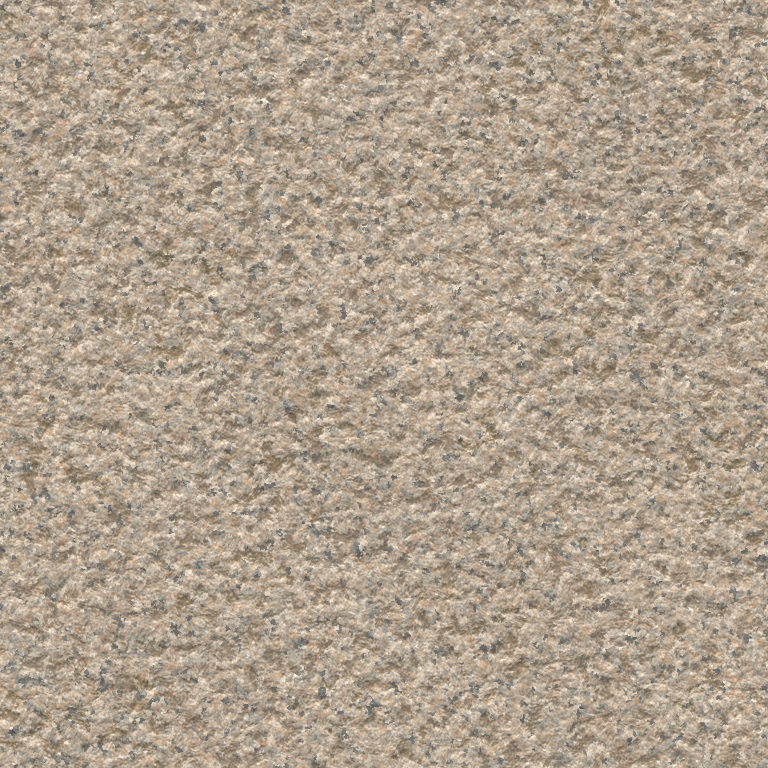
Write a WebGL 2 fragment shader that draws this texture.

```glsl
#version 300 es
precision highp float;
// Rough weathered granite: small lumps and pits lit from above.
// A fractal relief gives shading and brown hollows, and soft jittered cells
// give the cream, buff, grey and slate mineral grains on the raised parts.

#define LUMP_SCALE 37.0
#define GRAIN_SCALE 180.0
#define CLUSTER_SCALE 55.0
#define PATCH_SCALE 7.0
#define FINE_LIGHT 0.34
#define BROAD_LIGHT 0.09
#define PIT_COVER 0.62
#define OCHRE_COVER 0.60
#define GRIT 0.10
#define EXPOSURE 0.975

uniform vec2 u_resolution;
out vec4 fragColor;

const vec3 CREAM = vec3(0.82, 0.76, 0.685);
const vec3 BUFF  = vec3(0.72, 0.645, 0.56);
const vec3 GREY  = vec3(0.66, 0.63, 0.58);
const vec3 SLATE = vec3(0.44, 0.44, 0.43);
const vec3 PEACH = vec3(0.76, 0.64, 0.53);
const vec3 PIT   = vec3(0.54, 0.47, 0.39);
const vec3 OCHRE = vec3(0.50, 0.42, 0.27);

vec2 hash2(vec2 p) {
    vec3 q = fract(vec3(p.xyx) * vec3(0.1031, 0.1030, 0.0973));
    q += dot(q, q.yzx + 33.33);
    return fract((q.xx + q.yz) * q.zy);
}

// Gradient noise, centred on zero
float corner(vec2 cell, vec2 offset) {
    float angle = 6.2832 * hash2(cell).x;
    return dot(vec2(cos(angle), sin(angle)), offset);
}

float noise(vec2 p) {
    vec2 i = floor(p), f = p - i;
    vec2 u = f * f * f * (f * (f * 6.0 - 15.0) + 10.0);
    vec2 e = vec2(1.0, 0.0);
    float low  = mix(corner(i, f), corner(i + e, f - e), u.x);
    float high = mix(corner(i + e.yx, f - e.yx), corner(i + e.xx, f - e.xx), u.x);
    return 1.4 * mix(low, high, u.y);
}

// Two independent noises, used to bend coordinates
vec2 bend(vec2 p) {
    return vec2(noise(p + 5.0), noise(p + 71.0));
}

// Stone height: lumps slightly wider than tall, with finer roughness
float relief(vec2 p) {
    const mat2 turn = mat2(0.8, 0.6, -0.6, 0.8);
    vec2 q = p * LUMP_SCALE * vec2(0.95, 1.12) + 40.0;
    float height = 0.0, amplitude = 0.6;
    for (int i = 0; i < 4; i++) {
        height += amplitude * noise(q);
        q = turn * q * 2.07 + 17.3;
        amplitude *= 0.71;
    }
    return height;
}

// Mineral colour ordered from warm to cold
vec3 mineral(float kind) {
    vec3 c = mix(PEACH, BUFF, smoothstep(0.0, 0.05, kind));
    c = mix(c, CREAM, smoothstep(0.30, 0.46, kind));
    c = mix(c, GREY, smoothstep(0.66, 0.78, kind));
    return mix(c, SLATE, smoothstep(0.90, 1.0, kind));
}

// Ragged, softly blended cells, each one mineral grain
vec3 grains(vec2 p) {
    float cluster = 0.24 * noise(p * CLUSTER_SCALE + 9.0);
    vec2 ragged = 0.6 * bend(p * 160.0) + 0.5 * bend(p * 310.0);
    vec2 q = p * GRAIN_SCALE + ragged + 20.0;
    vec2 base = floor(q);
    vec3 sum = vec3(0.0);
    float total = 0.0;
    for (int y = -1; y <= 1; y++) {
        for (int x = -1; x <= 1; x++) {
            vec2 cell = base + vec2(x, y);
            vec2 away = cell + hash2(cell) - q;
            vec2 trait = hash2(cell + 117.0);
            float weight = exp(-9.0 * dot(away, away));
            sum += weight * mineral(trait.x + cluster) * (0.95 + 0.10 * trait.y);
            total += weight;
        }
    }
    return sum / total;
}

void main() {
    vec2 p = gl_FragCoord.xy / min(u_resolution.x, u_resolution.y);
    vec2 ground = p + 0.005 * bend(p * 30.0);
    vec2 toLight = vec2(-0.15, 1.0);

    // Relief and its slope towards the light at two distances
    float height = relief(ground);
    float fineSlope = height - relief(ground + 0.0028 * toLight);
    float broadSlope = height - relief(ground + 0.008 * toLight);

    // Bare grains above, dusty brown in hollows, ochre growth in places
    float pit = 1.0 - smoothstep(-0.46, -0.02, height);
    float patches = smoothstep(0.12, 0.55, noise(p * PATCH_SCALE + 31.0)
                                         + 0.5 * noise(p * 23.0 + 12.0));
    vec3 dust = mix(PIT, OCHRE, OCHRE_COVER * patches);
    vec3 color = mix(grains(p), dust, PIT_COVER * pit);

    // Light, sandy grit and slow change of tone
    float light = EXPOSURE + FINE_LIGHT * fineSlope + BROAD_LIGHT * broadSlope;
    light += GRIT * noise(p * 290.0 + 8.0) + 0.03 * noise(p * 4.0 + 2.0);
    color *= clamp(light, 0.55, 1.35);

    fragColor = vec4(clamp(color, 0.0, 1.0), 1.0);
}
```
